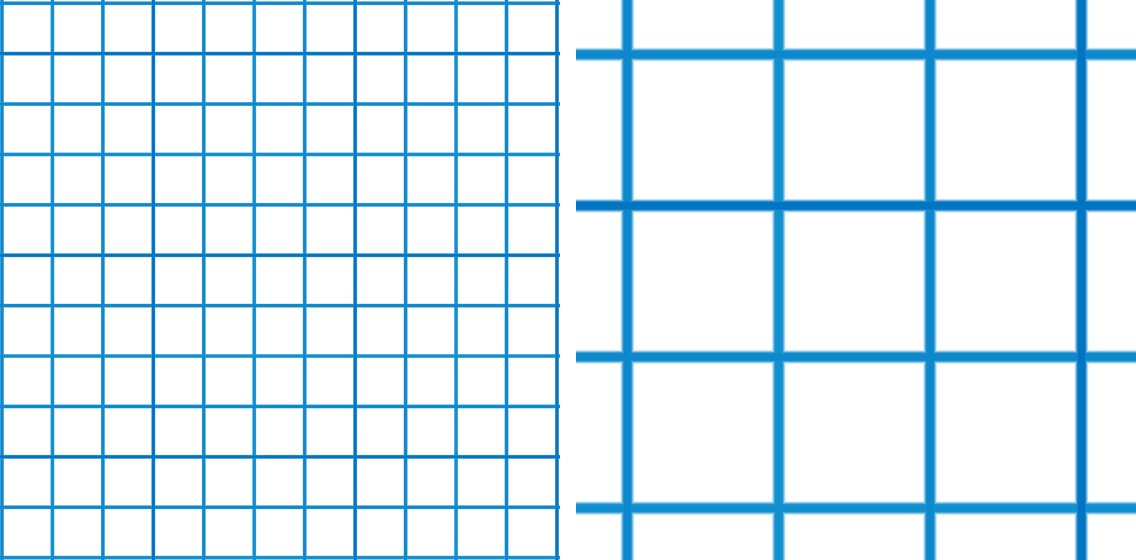
Left: the whole. Right: its middle third, enlarged.
Reproduce this pattern procedurally as a Shadertoy shader.

```glsl
// Square grid of soft blue lines on white, eleven cells across and down.
const float CELLS = 11.0;
const vec2 FIRST_LINE = vec2(0.0035, 0.0042);   // lower-left line centres
const vec2 CELL_SIZE = vec2(0.0901, 0.0900);
const float HALF_WIDTH = 0.0032;
const float SOFTNESS = 0.0014;
const float TONE_PERIOD = 4.0;                  // lines per cycle of tone
const vec2 DARKEST_LINE = vec2(3.0, 2.0);
const vec3 PAPER = vec3(1.0);
const vec3 LIGHT_INK = vec3(0.07, 0.56, 0.81);
const vec3 DEEP_INK = vec3(0.0, 0.46, 0.765);
const float TAU = 6.2831853;

// Colour of one family of parallel lines
vec3 ruledLines(float position, float first, float spacing, float darkest, float pixel) {
    float index = clamp(round((position - first) / spacing), 0.0, CELLS);
    float dist = abs(position - first - index * spacing);
    float blur = max(SOFTNESS, 0.6 * pixel);
    float coverage = 1.0 - smoothstep(HALF_WIDTH - blur, HALF_WIDTH + blur, dist);

    // Tone drifts slowly from line to line
    float depth = 0.5 + 0.5 * cos(TAU * (index - darkest) / TONE_PERIOD);
    vec3 ink = mix(LIGHT_INK, DEEP_INK, depth * depth);
    return mix(PAPER, ink, coverage);
}

void mainImage(out vec4 fragColor, in vec2 fragCoord) {
    vec2 uv = fragCoord / iResolution.xy;
    vec2 pixel = 1.0 / iResolution.xy;

    vec3 vertical = ruledLines(uv.x, FIRST_LINE.x, CELL_SIZE.x, DARKEST_LINE.x, pixel.x);
    vec3 horizontal = ruledLines(uv.y, FIRST_LINE.y, CELL_SIZE.y, DARKEST_LINE.y, pixel.y);

    // The darker ink wins where lines cross
    fragColor = vec4(min(vertical, horizontal), 1.0);
}
```
